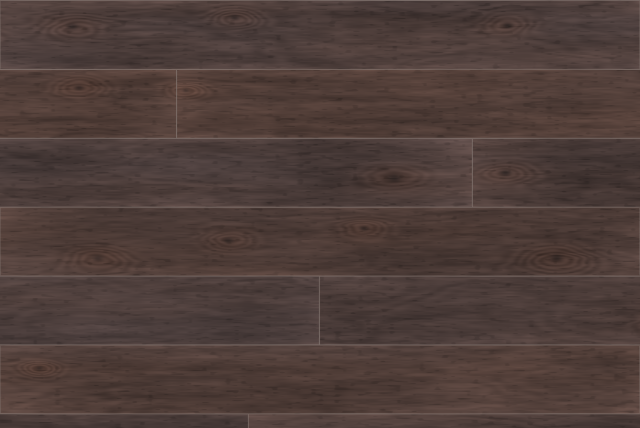
A WebGL 1 fragment shader for this texture:

```glsl
precision highp float;
// Dark oak floor: six full rows of long planks and a sliver of a seventh,
// with staggered butt joints and thin pale seams. Grain is the contour lines
// of a stretched noise field that bulges around randomly scattered knots.
uniform vec2 u_resolution;

const float FLOOR_WIDTH = 1.5;     // canvas height is 1
const float ROW_HEIGHT = 0.161;
const float SEAM_HALF_WIDTH = 0.0011;
const float KNOT_SPACING = 0.375;
const vec3 COOL_OAK = vec3(0.277, 0.228, 0.222);
const vec3 WARM_OAK = vec3(0.302, 0.229, 0.205);
const vec3 SEAM_COLOR = vec3(0.51, 0.46, 0.44);

float hash(vec2 p) {
  vec3 q = fract(p.xyx * vec3(0.1031, 0.1030, 0.0973));
  q += dot(q, q.yzx + 33.33);
  return fract((q.x + q.y) * q.z);
}

float noise(vec2 p) {
  vec2 i = floor(p);
  vec2 f = fract(p);
  f = f * f * (3.0 - 2.0 * f);
  float low = mix(hash(i), hash(i + vec2(1.0, 0.0)), f.x);
  float high = mix(hash(i + vec2(0.0, 1.0)), hash(i + 1.0), f.x);
  return mix(low, high, f.y);
}

float fbm(vec2 p) {
  float sum = 0.0;
  float gain = 0.5;
  for (int i = 0; i < 4; i++) {
    sum += gain * noise(p);
    p = p * 2.03 + 17.3;
    gain *= 0.5;
  }
  return sum / 0.9375;
}

// Position of the butt joint in a row, as a share of the floor width
float jointShare(float row) {
  if (row == 1.0) return 0.276;
  if (row == 2.0) return 0.738;
  if (row == 4.0) return 0.499;
  if (row == 6.0) return 0.388;
  return 0.0;
}

// Knots along a plank: x is the grain bulge, y the dark core
vec2 knots(vec2 p, float row) {
  vec2 sum = vec2(0.0);
  float cell = floor(p.x / KNOT_SPACING);
  for (int i = -1; i <= 1; i++) {
    vec2 id = vec2(cell + float(i) + 20.0, row * 5.0 + 3.0);
    float present = step(0.35, hash(id + 71.0));
    float size = mix(0.55, 1.1, hash(id + 43.0));
    vec2 center = vec2((cell + float(i) + 0.15 + 0.7 * hash(id)) * KNOT_SPACING,
                       ROW_HEIGHT * mix(0.25, 0.75, hash(id + 19.0)));
    vec2 d = (p - center) / size;
    float bulge = exp(-dot(d * vec2(13.0, 32.0), d * vec2(13.0, 32.0)));
    float core = exp(-dot(d * vec2(70.0, 125.0), d * vec2(70.0, 125.0)));
    sum += present * vec2(bulge, core);
  }
  return sum;
}

// Brightness of the wood around 1
float woodTone(vec2 p, float plank, vec2 knot) {
  vec2 q = p + vec2(plank * 3.71, plank * 1.37);
  float field = fbm(q * vec2(2.2, 11.0)) + 0.55 * knot.x;
  float contour = field * 16.0 + q.y * 45.0 + 0.7 * noise(q * vec2(12.0, 90.0));
  float rings = sin(contour * 3.0);
  float streaks = fbm(q * vec2(5.0, 75.0)) - 0.5;
  float fibres = noise(q * vec2(38.0, 290.0)) - 0.5;
  float pores = smoothstep(0.70, 0.95, noise(q * vec2(55.0, 230.0) + 9.0));
  float clouds = fbm(q * vec2(3.0, 7.0) + 31.0) - 0.5;
  float ringStrength = 0.025 + 0.035 * noise(q * vec2(3.0, 9.0) + 5.0) + 0.04 * knot.x;
  return 1.0 + ringStrength * rings + 0.32 * streaks + 0.13 * fibres
       - 0.12 * pores + 0.38 * clouds - 0.06 * knot.x - 0.24 * knot.y;
}

// Smooth coverage of a seam at the given distance
float seam(float dist, float pixel) {
  float coverage = smoothstep(-0.6 * pixel, 0.6 * pixel, SEAM_HALF_WIDTH - dist);
  return coverage * min(1.0, 2.0 * SEAM_HALF_WIDTH / pixel);
}

void main() {
  vec2 uv = gl_FragCoord.xy / u_resolution;
  float pixel = 1.0 / u_resolution.y;
  float x = uv.x * FLOOR_WIDTH;
  float depth = 1.0 - uv.y - 0.001;
  float row = max(floor(depth / ROW_HEIGHT), 0.0);
  vec2 p = vec2(x, depth - row * ROW_HEIGHT);

  // Plank layout and distances to its edges
  float joint = jointShare(row) * FLOOR_WIDTH;
  float plank = row * 2.0 + step(joint, x) + 1.0;
  float offset = abs(x - joint);
  float endDist = min(offset, FLOOR_WIDTH - offset);
  float sideDist = min(abs(p.y), ROW_HEIGHT - p.y);

  // Wood with its own tint on each plank
  vec2 knot = knots(p, row);
  float warmth = 0.15 + 0.6 * mod(row, 2.0) + 0.25 * hash(vec2(plank, 8.0));
  warmth += 0.7 * (fbm(vec2(x * 2.0 + plank * 5.0, p.y * 16.0)) - 0.5);
  vec3 color = mix(COOL_OAK, WARM_OAK, clamp(warmth, 0.0, 1.0));
  color *= woodTone(p, plank, knot) * mix(0.95, 1.06, hash(vec2(plank, 27.0)));
  color += vec3(0.035, 0.014, 0.004) * knot.x * (1.0 - knot.y);

  // Worn, paler margins and the seams
  color *= 1.0 + 0.12 * exp(-sideDist * 90.0) + 0.13 * exp(-endDist * 13.0);
  float fade = 0.65 + 0.3 * noise(vec2(x * 6.0, row * 9.0 + p.y * 12.0));
  float line = max(seam(sideDist, pixel), seam(endDist, pixel));
  gl_FragColor = vec4(mix(color, SEAM_COLOR, line * fade), 1.0);
}
```
